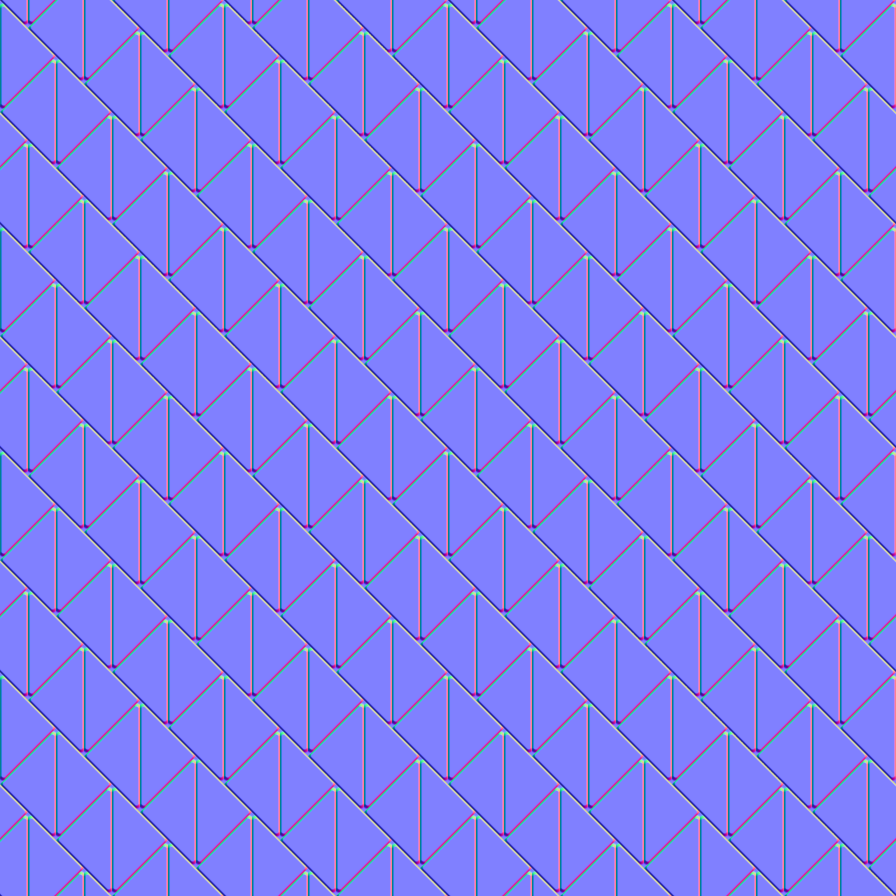
Write a three.js fragment shader that draws this texture map.

```glsl
varying vec2 vUv;

const float RADIUS = 0.062;

// Offset from the nearest point of a right triangle, inset by RADIUS.
// Its corners are (0,0), (0,2) and (1,1).
vec2 triangleOffset(vec2 p) {
  float side = p.y < 1.0 ? -1.0 : 1.0;
  vec2 q = vec2(p.x, abs(p.y - 1.0));
  vec2 tip = vec2(RADIUS, 1.0 - 2.41421 * RADIUS);
  vec2 nearest = q;
  if (q.x < RADIUS) {
    nearest = vec2(RADIUS, min(q.y, tip.y));
  } else if (q.x + q.y > tip.x + tip.y) {
    float along = 0.5 * dot(q - tip, vec2(1.0, -1.0));
    nearest = tip + clamp(along, 0.0, tip.y) * vec2(1.0, -1.0);
  }
  return (q - nearest) * vec2(1.0, side);
}

vec3 tileNormal(vec2 uv) {
  vec2 p = uv * 16.0;

  // Diagonal bands, every other one shifted by half a cell
  float band = floor((p.x + p.y) * 0.5);
  float across = p.x + p.y - 2.0 * band;
  float u = fract(p.x - 0.5 * (1.0 - mod(band, 2.0)));
  vec2 cell = vec2(u, across - u);

  // Each cell holds two triangles, one turned by half a circle
  float turn = 1.0;
  if (across < 2.0 * u) {
    cell = 1.0 - cell;
    turn = -1.0;
  }

  // Steep rounded edges that level off in the corner gaps
  vec2 offset = triangleOffset(cell) * turn;
  float d = length(offset);
  float tilt = 0.99 * smoothstep(0.018, 0.046, d);
  tilt *= 1.0 - smoothstep(1.1 * RADIUS, 1.8 * RADIUS, d);
  return vec3(offset / max(d, 1e-5) * tilt, sqrt(1.0 - tilt * tilt));
}

void main() {
  // Average over most of the pixel footprint, keeping the creases crisp
  vec2 footprint = fwidth(vUv) * 0.7;
  vec3 color = vec3(0.0);
  for (int j = 0; j < 4; j++) {
    for (int i = 0; i < 4; i++) {
      vec2 jitter = (vec2(float(i), float(j)) + 0.5) / 4.0 - 0.5;
      color += tileNormal(vUv + jitter * footprint) * 0.5 + 0.5;
    }
  }
  gl_FragColor = vec4(color / 16.0, 1.0);
}
```
